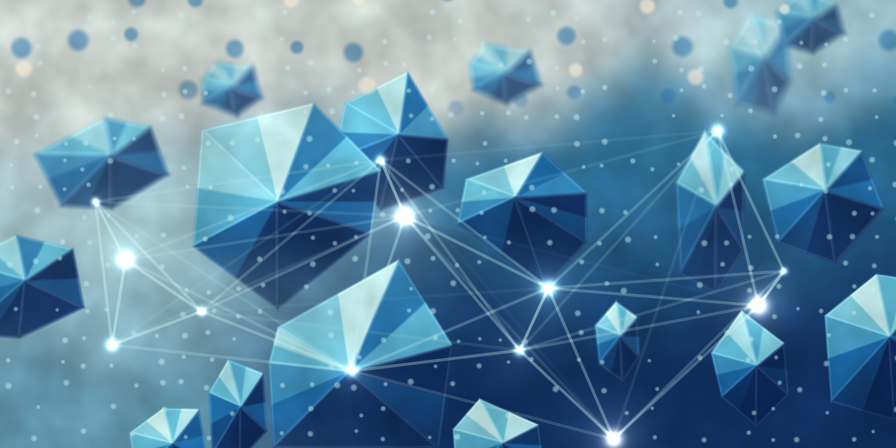
This background is drawn by a Shadertoy shader. Its source:

```glsl
// Draws faceted blue crystals in pale mist, joined by a web of glowing nodes.
const vec3 NAVY = vec3(.04, .14, .32), BLUE = vec3(.1, .4, .63), CYAN = vec3(.38, .73, .82);
const vec3 PALE = vec3(.78, .93, .92), MIST = vec3(.5, .68, .75), WARM = vec3(1, .94, .86);
const vec2 LIGHT = vec2(-.5, .87);
const int NODES = 13;

float hash(vec2 p) { return fract(sin(dot(p, vec2(127.1, 311.7))) * 43758.5); }
vec2 direction(float turn) { return vec2(cos(6.2832 * turn), sin(6.2832 * turn)); }

// Gradient noise and its layered sum
float corner(vec2 i, vec2 f, vec2 o) { return dot(direction(hash(i + o)), f - o); }
float noise(vec2 p) {
  vec2 i = floor(p), f = p - i, u = f * f * (3. - 2. * f);
  float low = mix(corner(i, f, vec2(0)), corner(i, f, vec2(1, 0)), u.x);
  return mix(low, mix(corner(i, f, vec2(0, 1)), corner(i, f, vec2(1)), u.x), u.y);
}
float fbm(vec2 p) { return .6 * noise(p) + .3 * noise(p * 2.1 + 7.) + .15 * noise(p * 4.3); }

// Distance to the clockwise side of a direction, and to a segment from zero to e
float side(vec2 a, vec2 q) { return (a.y * q.x - a.x * q.y) / length(a); }
float segment(vec2 q, vec2 e) { return length(q - e * clamp(dot(q, e) / dot(e, e), 0., 1.)); }
float stroke(float d, float width) { return 1. - smoothstep(.3 * width, width, d); }

vec3 facetColor(float t) {
  vec3 c = mix(NAVY, BLUE, smoothstep(.05, .48, t));
  return mix(mix(c, CYAN, smoothstep(.45, .78, t)), PALE, smoothstep(.74, 1.05, t));
}

// Crystal: a fan of lit facets around a hub, outline given clockwise
void crystal(inout vec3 col, vec2 p, vec2 hub, vec2 v[6], float tone, float haze) {
  vec2 q = p - hub;
  float soft = max(1. / iResolution.y, .003) + .025 * haze, cover = 0., ridge = 0.;
  vec3 sum = vec3(0);
  for (int i = 0; i < 6; i++) {
    vec2 a = v[i] - hub, b = v[(i + 1) % 6] - hub, mid = a + b;
    float rim = side(b - a, q - a);
    vec3 inside = smoothstep(-soft, soft, vec3(side(a, q), -side(b, q), rim));
    float w = inside.x * inside.y * inside.z;
    float split = smoothstep(-soft, soft, side(mid, q)) - .5;
    float shade = .47 + .45 * dot(normalize(mid), LIGHT) + tone + .4 * q.y;
    sum += w * facetColor(shade + .18 * split);
    cover += w;
    ridge = max(ridge, w * stroke(min(abs(rim), segment(q, a)), .003 + soft));
  }
  vec3 body = mix(sum / max(cover, .001) + .1 * ridge, MIST, haze);
  col = mix(col, body, min(cover, 1.) * (.95 - .4 * smoothstep(.05, .25, -q.y)));
}

// Crystal from six outline points, two in each vector
void gem(inout vec3 col, vec2 p, vec2 hub, vec4 a, vec4 b, vec4 c, float tone) {
  crystal(col, p, hub, vec2[6](a.xy, a.zw, b.xy, b.zw, c.xy, c.zw), tone, .03);
}

// Crystal with a jittered outline; box holds center and radii
void stone(inout vec3 col, vec2 p, vec4 box, float tone, float haze) {
  vec2 v[6];
  for (int i = 0; i < 6; i++) {
    float h = hash(box.xy + float(i));
    v[i] = box.xy + box.zw * (.8 + .35 * h) * direction((2.5 - float(i) + .4 * h) / 6.);
  }
  crystal(col, p, box.xy + box.zw * .1, v, tone, haze);
}

// One random disc per grid cell
float scatter(vec2 p, float cell, float size) {
  vec2 id = floor(p / cell), spot = .3 + .4 * vec2(hash(id), hash(id + 5.));
  float r = size * (.4 + .6 * hash(id + 9.)), d = length(fract(p / cell) - spot) * cell;
  return step(.5, hash(id + 3.)) * (1. - smoothstep(.5 * r, r + .003, d));
}

vec3 backdrop(vec2 p) {
  float drift = .2 * fbm(p * 2.5), x = p.x + drift, y = p.y + drift - .08 * (p.x - 1.);
  vec3 sky = mix(vec3(.77, .8, .78), vec3(.6, .74, .78), smoothstep(1., 2., p.x));
  vec3 middle = mix(vec3(.63, .75, .78), vec3(.17, .42, .57), smoothstep(.3, 1.2, x));
  vec3 deep = mix(vec3(.36, .56, .64), vec3(.06, .18, .36), smoothstep(.4, 1., x));
  return mix(deep, mix(middle, sky, smoothstep(.6, .86, y)), smoothstep(.12, .62, y));
}

// Links between nodes (x, y, brightness), then their lights
void web(inout vec3 col, vec2 p) {
  vec3 node[NODES] = vec3[NODES](vec3(.904, .518, 1), vec3(.28, .42, .7), vec3(1.224, .357, .8),
    vec3(1.693, .318, 1), vec3(1.37, .02, .9), vec3(.786, .172, .5), vec3(1.16, .218, .4),
    vec3(.25, .23, .4), vec3(.85, .643, .3), vec3(1.602, .708, .5), vec3(.45, .305, .2),
    vec3(.213, .55, .2), vec3(1.75, .395, .1));
  float lines = 0.;
  vec3 glow = vec3(0);
  for (int i = 0; i < NODES; i++) {
    vec2 a = node[i].xy;
    for (int j = 0; j < i; j++) {
      vec2 e = node[j].xy - a;
      lines += max(0., .6 - .7 * length(e)) * stroke(segment(p - a, e), .005);
    }
    float d = distance(p, a), power = node[i].z, s = .006 + .014 * power;
    glow += mix(PALE, WARM, step(.9, power)) * (exp(-d * d / s / s) + .4 * power * exp(-d / .035));
  }
  col = mix(col, PALE, min(lines, .6)) + glow;
}

void mainImage(out vec4 fragColor, in vec2 fragCoord) {
  vec2 p = fragCoord / iResolution.xy * vec2(2, 1);
  vec3 c = backdrop(p);
  float upper = smoothstep(.68, .85, p.y);
  c = mix(c, BLUE, .5 * upper * scatter(p, .12, .03));
  // Crystals, back to front
  stone(c, p, vec4(.235, .64, .14, .12), -.05, .2);
  stone(c, p, vec4(1.12, .83, .09, .07), 0., .3);
  stone(c, p, vec4(.51, .8, .08, .06), 0., .3);
  stone(c, p, vec4(1.7, .86, .08, .11), .1, .4);
  stone(c, p, vec4(1.81, .95, .08, .08), -.1, .3);
  stone(c, p, vec4(1.83, .56, .13, .15), 0., .05);
  stone(c, p, vec4(1.59, .52, .1, .2), -.05, .1);
  stone(c, p, vec4(.04, .36, .17, .14), -.1, .05);
  gem(c, p, vec2(.89, .7), vec4(.77, .77, .91, .84), vec4(1, .69, .99, .58), vec4(.85, .53, .74, .64), -.08);
  gem(c, p, vec2(.62, .55), vec4(.45, .71, .7, .77), vec4(.85, .62, .83, .48), vec4(.62, .31, .43, .45), .02);
  gem(c, p, vec2(1.15, .56), vec4(1.04, .6, 1.21, .66), vec4(1.31, .57, 1.31, .46), vec4(1.22, .36, 1.02, .5), .02);
  stone(c, p, vec4(1.68, .17, .1, .14), -.1, 0.);
  stone(c, p, vec4(1.97, .23, .16, .18), 0., 0.);
  stone(c, p, vec4(1.38, .24, .06, .1), 0., .05);
  gem(c, p, vec2(.78, .17), vec4(.62, .27, .89, .42), vec4(1.01, .23, .98, 0), vec4(.61, 0, .6, .19), 0.);
  stone(c, p, vec4(.375, 0, .1, .1), .05, 0.);
  stone(c, p, vec4(.53, .08, .08, .12), -.1, 0.);
  stone(c, p, vec4(1.11, 0, .13, .11), .05, 0.);
  c *= 1. + .3 * fbm(p * 8.);
  web(c, p);
  c = mix(c, WARM, .6 * upper * scatter(p + 3., .15, .024));
  c = mix(c, PALE, .5 * scatter(p, .055, .007));
  fragColor = vec4(clamp(c, 0., 1.), 1);
}
```
